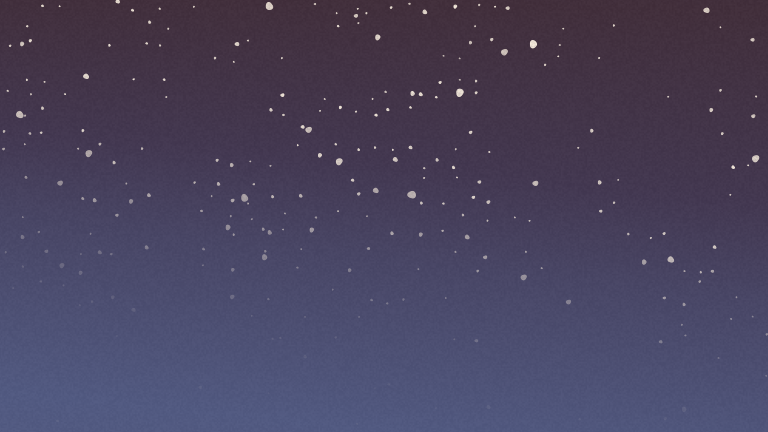
This background is drawn by a WebGL 1 fragment shader. Its source:

```glsl
precision highp float;
// Dusk sky: maroon fading to slate blue, with clustered cream stars dimming toward the horizon.

uniform vec2 u_resolution;

#define SKY_TILT 0.19        // how much higher the blue reaches on the left
#define BIG_CELL 0.085       // grid pitch of large stars, in canvas heights
#define SMALL_CELL 0.04      // grid pitch of small stars
#define BIG_DENSITY 0.56
#define SMALL_DENSITY 0.46
#define CLUSTER_SCALE 6.0
#define GRAIN 0.026
#define STAR_COLOR vec3(0.98, 0.94, 0.88)

float hash(vec2 p) {
  vec3 q = fract(vec3(p.xyx) * 0.1031);
  q += dot(q, q.yzx + 33.33);
  return fract((q.x + q.y) * q.z);
}

float valueNoise(vec2 p) {
  vec2 cell = floor(p);
  vec2 f = fract(p);
  f = f * f * (3.0 - 2.0 * f);
  float low = mix(hash(cell), hash(cell + vec2(1.0, 0.0)), f.x);
  float high = mix(hash(cell + vec2(0.0, 1.0)), hash(cell + vec2(1.0)), f.x);
  return mix(low, high, f.y);
}

// Sky colour by tilted depth: 0 at the top, 1 at the bottom.
vec3 skyColor(float depth) {
  vec3 color = mix(vec3(0.258, 0.184, 0.232), vec3(0.264, 0.220, 0.318),
                   clamp(depth / 0.38, 0.0, 1.0));
  color = mix(color, vec3(0.285, 0.275, 0.398), clamp((depth - 0.38) / 0.22, 0.0, 1.0));
  return mix(color, vec3(0.320, 0.352, 0.506), clamp((depth - 0.6) / 0.4, 0.0, 1.0));
}

// Coverage of one irregular, softly mottled star per grid cell.
float starLayer(vec2 p, float pitch, vec2 radii, float density, float seed) {
  vec2 cell = floor(p / pitch);
  vec2 key = cell + seed;
  vec2 center = (cell + 0.2 + 0.6 * vec2(hash(key + 11.3), hash(key + 27.9))) * pitch;

  // Stars gather in noisy clumps, thinning toward the horizon
  float fewerBelow = 1.0 - 0.85 * smoothstep(0.4, 0.95, 1.0 - center.y);
  float cluster = smoothstep(0.38, 0.68, valueNoise(center * CLUSTER_SCALE + 3.7));
  float present = step(hash(key + 43.1), density * fewerBelow * mix(0.15, 1.0, cluster));

  float size = hash(key + 61.7);
  float radius = mix(radii.x, radii.y, size * size);
  vec2 offset = p - center;
  float angle = atan(offset.y, offset.x + 1e-6);
  float phase = 6.2832 * hash(key + 83.5);
  radius *= 1.0 + 0.08 * sin(2.0 * angle + phase) + 0.06 * sin(3.0 * angle - phase);

  float pixel = 1.0 / u_resolution.y;
  float body = 1.0 - smoothstep(-0.6 * pixel, 0.6 * pixel, length(offset) - radius);
  float mottle = 0.86 + 0.14 * valueNoise(offset * 400.0 + key);
  float brightness = mix(0.78, 1.0, hash(key + 97.2));
  return present * body * mottle * brightness;
}

void main() {
  vec2 p = gl_FragCoord.xy / u_resolution.y;
  float across = gl_FragCoord.x / u_resolution.x;
  float below = 1.0 - p.y;

  // The blue rises on the left, hardly tilting the maroon at the top
  float tilt = SKY_TILT * mix(0.3, 1.0, smoothstep(0.0, 0.5, below));
  float depth = below + tilt * (0.5 - across);

  // Sky and fine paper grain
  vec3 color = skyColor(depth);
  color += GRAIN * (valueNoise(p * 280.0) - 0.5);

  // Stars, veiled by the blue haze below and on the left
  float stars = starLayer(p, BIG_CELL, vec2(0.0045, 0.0095), BIG_DENSITY, 5.0);
  stars = max(stars, starLayer(p, SMALL_CELL, vec2(0.0020, 0.0046), SMALL_DENSITY, 140.0));
  float haze = smoothstep(0.25, 0.92, depth + 0.12 * (0.5 - across));
  color = mix(color, STAR_COLOR, stars * mix(1.0, 0.07, haze));

  gl_FragColor = vec4(color, 1.0);
}
```
